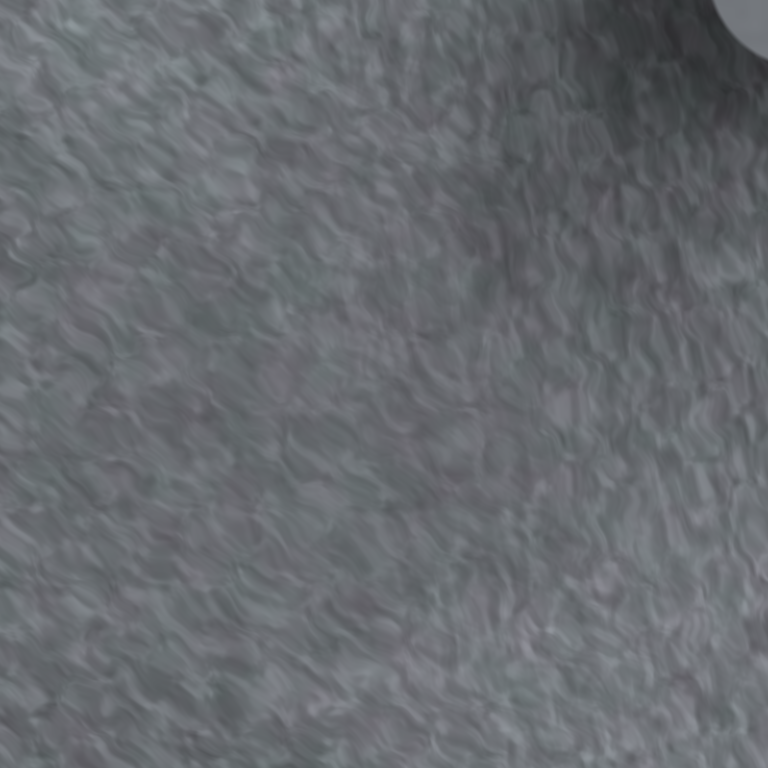
A WebGL 1 fragment shader for this texture:

```glsl
precision highp float;
// Soft brushed grey surface with a corner shadow and the edge of a pale disc.
uniform vec2 u_resolution;

const vec3 COOL_TINT = vec3(-0.012, 0.0, 0.018);
const vec3 HUE_SHIFT = vec3(0.016, -0.006, 0.006);
const vec3 DISC_COLOR = vec3(0.45, 0.465, 0.485);
const vec2 DISC_CENTER = vec2(1.05, 1.04);
const float DISC_RADIUS = 0.128;
const float DISC_SOFTNESS = 0.004;
const float BASE_TONE = 0.415;
const float GRAIN_CONTRAST = 0.075;
const float MOTTLE_CONTRAST = 0.035;
const vec2 GRAIN_FREQUENCY = vec2(34.0, 80.0);  // along, across the streaks
const vec2 DIAGONAL = vec2(0.77, -0.64);
const vec2 STEEP = vec2(0.26, -0.966);
const vec2 SHADOW_CENTER = vec2(0.81, 1.0);
const vec2 SHADOW_AXIS = vec2(0.17, 0.985);
const vec2 SHADOW_SIZE = vec2(0.40, 0.17);
const float SHADOW_DEPTH = 0.27;
const float CONTACT_SIZE = 0.13;
const float CONTACT_DEPTH = 0.42;

float hash(vec2 cell) {
  vec3 p = fract(vec3(cell.xyx) * 0.1031);
  p += dot(p, p.yzx + 33.33);
  return fract((p.x + p.y) * p.z);
}

// Value noise from -1 to 1.
float noise(vec2 p) {
  vec2 cell = floor(p);
  vec2 f = fract(p);
  f = f * f * f * (f * (f * 6.0 - 15.0) + 10.0);
  float low = mix(hash(cell), hash(cell + vec2(1.0, 0.0)), f.x);
  float high = mix(hash(cell + vec2(0.0, 1.0)), hash(cell + vec2(1.0)), f.x);
  return 2.0 * mix(low, high, f.y) - 1.0;
}

float fbm(vec2 p) {
  float sum = 0.0;
  float amplitude = 0.55;
  for (int i = 0; i < 3; i++) {
    sum += amplitude * noise(p);
    p = mat2(0.8, 0.6, -0.6, 0.8) * p * 1.9 + 17.3;
    amplitude *= 0.55;
  }
  return sum;
}

// Coordinates along and across a unit direction.
vec2 alongAcross(vec2 p, vec2 direction) {
  return vec2(dot(p, direction), dot(p, vec2(-direction.y, direction.x)));
}

float streaks(vec2 uv, vec2 direction) {
  vec2 p = alongAcross(uv, direction) * GRAIN_FREQUENCY + 90.0;
  p += 0.6 * vec2(noise(uv * 31.0 + 5.0), noise(uv * 31.0 + 47.0));
  return 0.6 * noise(p) + 0.35 * noise(p * 1.73 + 31.7)
       + 0.12 * noise(p * 3.1 + 63.1);
}

void main() {
  vec2 uv = gl_FragCoord.xy / u_resolution;

  // Streaks turn from diagonal at the left to steep at the upper right.
  float turn = smoothstep(0.35, 0.8, uv.x + 0.3 * (uv.y - 0.5)
             + 0.2 * noise(uv * 5.0 + 12.0));
  float grain = mix(streaks(uv, DIAGONAL), streaks(uv + 3.0, STEEP), turn);
  grain /= length(vec2(1.0 - turn, turn));
  grain += 0.3 * max(grain, 0.0);
  float liveliness = 0.8 + 0.35 * smoothstep(0.1, 0.6, distance(uv, vec2(0.4, 0.45)));

  // Broad light: brighter at the upper left and along the bottom.
  float upperLeft = smoothstep(0.75, 0.0, distance(uv, vec2(0.1, 1.05)));
  float lowerRight = smoothstep(0.75, 0.0, distance(uv, vec2(0.85, 0.0)));
  float tone = BASE_TONE + 0.045 * upperLeft + 0.05 * lowerRight;
  tone += GRAIN_CONTRAST * liveliness * grain;
  tone += MOTTLE_CONTRAST * fbm(uv * 11.0 + 40.0);

  // Long shadow plus a dark contact around the disc.
  float discDistance = distance(uv, DISC_CENTER) - DISC_RADIUS;
  vec2 spread = alongAcross(uv - SHADOW_CENTER, SHADOW_AXIS) / SHADOW_SIZE;
  float reach = max(discDistance, 0.0) / CONTACT_SIZE;
  tone *= 1.0 - SHADOW_DEPTH * exp(-dot(spread, spread));
  tone *= 1.0 - CONTACT_DEPTH * exp(-reach * reach);

  // Faint drift between teal and violet.
  float hue = fbm(uv * 19.0 + 73.0) - 0.3 * upperLeft;
  vec3 color = tone + COOL_TINT * tone / BASE_TONE + HUE_SHIFT * hue;

  float disc = 1.0 - smoothstep(-DISC_SOFTNESS, DISC_SOFTNESS, discDistance);
  vec3 discShade = DISC_COLOR + 0.008 * noise(uv * 60.0);
  gl_FragColor = vec4(mix(color, discShade, disc), 1.0);
}
```
